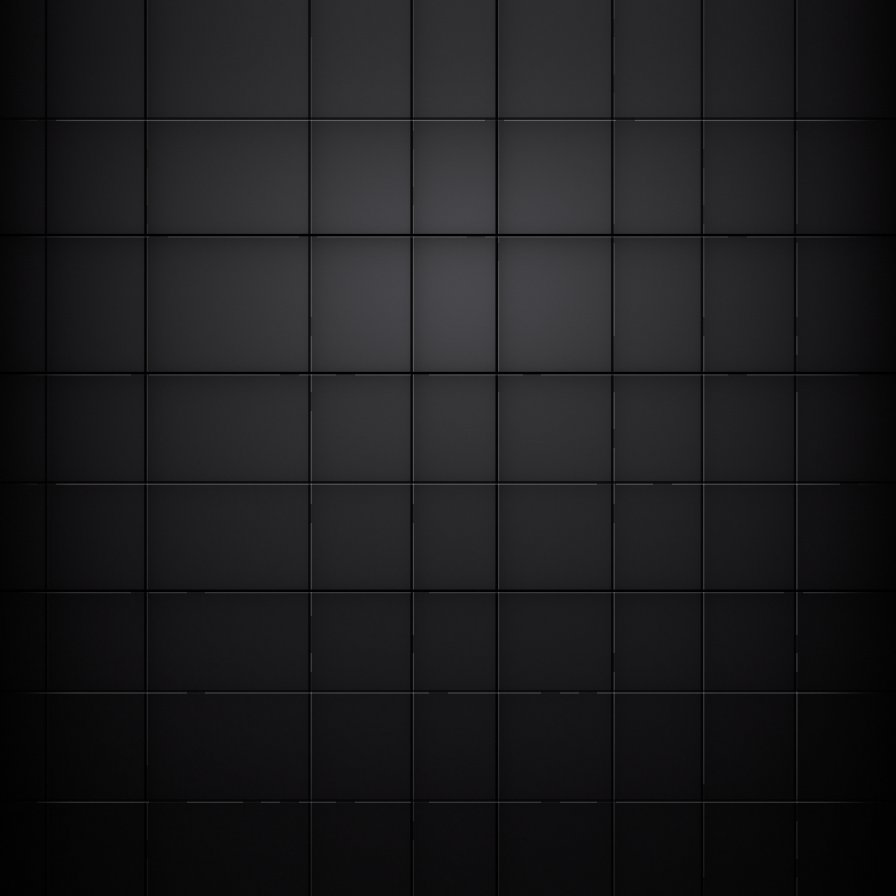
This background is drawn by a Shadertoy shader. Its source:

```glsl
// Dark panel wall: an uneven grid of matte tiles under a soft spotlight.
// Each seam is a black groove with a thin lit lip and a soft cast shadow;
// all seams share one profile function, evaluated by signed distance.

// Seams: position, groove darkness, lip brightness
const vec3 COLUMNS[8] = vec3[8](
    vec3(0.052, 0.75, 0.02), vec3(0.163, 0.95, 0.10),
    vec3(0.346, 0.75, 0.17), vec3(0.460, 0.85, 0.17),
    vec3(0.555, 0.95, 0.13), vec3(0.684, 0.80, 0.18),
    vec3(0.784, 0.75, 0.17), vec3(0.888, 0.75, 0.19));
const vec3 ROWS[7] = vec3[7](
    vec3(0.867, 0.60, 0.20), vec3(0.737, 1.00, 0.13),
    vec3(0.583, 1.00, 0.15), vec3(0.461, 0.70, 0.20),
    vec3(0.340, 0.95, 0.14), vec3(0.228, 0.50, 0.20),
    vec3(0.106, 0.50, 0.17));

const vec3 WARM_BLACK = vec3(1.05, 0.95, 1.06);
const vec3 COOL_GREY = vec3(0.985, 0.985, 1.04);

float hash(vec2 p) {
    return fract(sin(dot(p, vec2(127.1, 311.7))) * 43758.545);
}

// Pixel coverage of a strip |d| < halfWidth
float strip(float d, float halfWidth, float pixel) {
    float enter = clamp((d + halfWidth) / pixel + 0.5, 0.0, 1.0);
    float leave = clamp((d - halfWidth) / pixel + 0.5, 0.0, 1.0);
    return enter - leave;
}

// Broad light: vertical ramp, darkened sides and a small hot spot
float wallLight(vec2 uv) {
    float ramp = mix(0.045, 0.25, smoothstep(-0.05, 0.78, uv.y));
    ramp *= 1.0 - 0.24 * smoothstep(0.7, 1.0, uv.y);
    float sides = 1.0 - 0.88 * pow(abs(uv.x - 0.5) * 2.0, 2.2);
    vec2 q = (uv - vec2(0.51, 0.69)) / vec2(0.16, 0.13);
    return ramp * sides + 0.055 * exp(-dot(q, q));
}

// Soft shadow: long on the positive side, short on the other
float seamShadow(float d, float reach, float strength) {
    float falloff = d > 0.0 ? exp(-d / reach) : 0.6 * exp(d / (0.4 * reach));
    return 1.0 - strength * falloff;
}

// Applies groove and lip to a tone; "along" runs along the seam
float addSeam(float tone, float d, float along, vec3 seam, float lipFade, float pixel) {
    float groove = strip(d + 0.0006, 0.0014, pixel);
    float lip = strip(d - 0.0014, 0.0007, pixel);
    float chip = step(0.88, hash(vec2(floor(along * 48.0), seam.x * 91.0)));
    tone *= 1.0 - seam.y * groove;
    return tone + seam.z * lipFade * lip * (1.0 - 0.8 * chip);
}

void mainImage(out vec4 fragColor, in vec2 fragCoord) {
    vec2 uv = fragCoord / iResolution.xy;
    vec2 pixel = 1.0 / iResolution.xy;
    float tone = wallLight(uv);

    // Shadows first, so the lips stay crisp on top
    for (int i = 0; i < 8; i++)
        tone *= seamShadow(uv.x - COLUMNS[i].x, 0.012, 0.25 * COLUMNS[i].y);
    for (int i = 0; i < 7; i++)
        tone *= seamShadow(ROWS[i].x - uv.y, 0.020, 0.30 * ROWS[i].y);

    // Lips fade toward the canvas sides; column lips dim near the top and base
    float sideFade = smoothstep(0.01, 0.09, uv.x) * smoothstep(0.99, 0.90, uv.x);
    float columnFade = mix(0.45, 1.0, smoothstep(0.0, 0.25, uv.y));
    columnFade *= 1.0 - 0.5 * smoothstep(0.5, 0.9, uv.y);
    for (int i = 0; i < 8; i++)
        tone = addSeam(tone, uv.x - COLUMNS[i].x, uv.y, COLUMNS[i], columnFade, pixel.x);
    for (int i = 0; i < 7; i++)
        tone = addSeam(tone, ROWS[i].x - uv.y, uv.x, ROWS[i], sideFade, pixel.y);

    // Faint matte grain and a tint from warm black to cool grey
    tone += (hash(floor(uv * 512.0)) - 0.5) * 0.006;
    vec3 tint = mix(WARM_BLACK, COOL_GREY, smoothstep(0.04, 0.12, tone));
    fragColor = vec4(clamp(tone * tint, 0.0, 1.0), 1.0);
}
```
